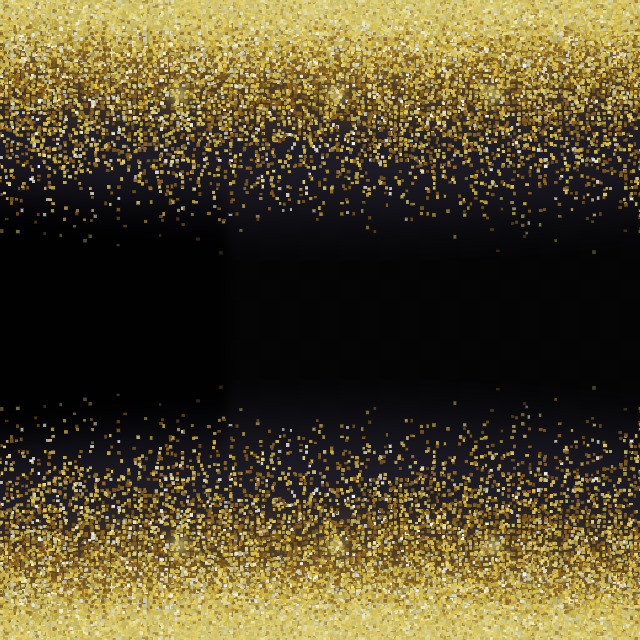
Reproduce this background procedurally as a Shadertoy shader.

```glsl
const vec3 NAVY = vec3(0.115, 0.11, 0.15);
const vec3 BROWN = vec3(0.34, 0.26, 0.15);
const vec3 BRONZE = vec3(0.56, 0.40, 0.13);
const vec3 GOLD = vec3(0.85, 0.74, 0.27);
const vec3 PALE_GOLD = vec3(0.87, 0.82, 0.48);
const vec3 WHITE = vec3(0.91, 0.91, 0.87);
const int LAYERS = 6;
const float CELLS = 120.0;

vec3 hash3(vec2 p) {
    vec3 q = fract(p.xyx * vec3(0.1031, 0.1030, 0.0973));
    q += dot(q, q.yxz + 33.33);
    return fract((q.xxy + q.yzz) * q.zyx);
}

float fall(float start, float end, float x) {
    return 1.0 - smoothstep(start, end, x);
}

float boxMask(vec2 p, vec2 halfSize, float blur) {
    vec2 d = abs(p) - halfSize;
    return fall(-blur, blur, max(d.x, d.y));
}

// Chance that a cell holds a speck at a given depth from the edge
float speckChance(float depth) {
    return min(1.35 * pow(max(1.0 - depth / 0.42, 0.0), 2.4), 1.0);
}

// Dark centre with faint tiles, rising through navy and brown to gold
vec3 backdrop(vec2 place, float depth) {
    float right = smoothstep(0.34, 0.37, place.x);
    vec2 tile = floor(place * 32.0);
    float checker = mod(tile.x + tile.y, 2.0);
    vec3 black = vec3(0.004, 0.004, 0.008) + right * (0.010 + 0.004 * checker);
    float reach = mix(0.39, 0.43, right);
    vec3 color = mix(black, NAVY, fall(0.24, reach, depth));
    color = mix(color, BROWN, fall(0.10, 0.25, depth));
    color = mix(color, GOLD, fall(0.02, 0.14, depth));
    return mix(color, PALE_GOLD, fall(0.0, 0.07, depth));
}

// Speck tint: paler towards the edge, more bronze further in
vec3 speckColor(float pick, float shade, float depth) {
    float nearEdge = fall(0.02, 0.17, depth);
    float bronzeShare = mix(0.46, 0.10, nearEdge);
    float goldShare = mix(0.82, 0.48, nearEdge);
    float paleShare = mix(0.92, 0.85, nearEdge);
    vec3 color = mix(BRONZE, GOLD, step(bronzeShare, pick));
    color = mix(color, PALE_GOLD, step(goldShare, pick));
    color = mix(color, WHITE, step(paleShare, pick));
    return color * mix(0.78, 1.08, shade);
}

// One sheet of jittered square specks; alpha is its coverage
vec4 speckLayer(vec2 place, float seed, float pixel) {
    vec2 grid = place * CELLS + hash3(vec2(seed, 7.0)).xy;
    vec2 cell = floor(grid);
    vec2 key = cell + seed * vec2(37.0, 61.0);
    vec3 shape = hash3(key);
    vec3 tint = hash3(key + 213.7);
    vec2 halfSize = mix(vec2(0.22), vec2(0.36), vec2(shape.z, tint.z));
    vec2 center = mix(halfSize, 1.0 - halfSize, shape.xy);
    float depth = cell.y / CELLS;
    float present = step(hash3(key + 91.3).x, speckChance(depth));
    float mask = boxMask(grid - cell - center, halfSize, 0.5 * pixel * CELLS);
    float strength = mix(0.35, 0.95, fall(0.29, 0.39, depth));
    return vec4(speckColor(tint.x, tint.y, depth), mask * present * strength);
}

float softGlow(vec2 p, float radius) {
    return exp(-dot(p, p) / (radius * radius));
}

void mainImage(out vec4 fragColor, in vec2 fragCoord) {
    vec2 uv = fragCoord / iResolution.xy;
    float pixel = 1.0 / min(iResolution.x, iResolution.y);

    // Both halves mirror across the middle
    float depth = min(uv.y, 1.0 - uv.y);
    vec2 place = vec2(uv.x, depth);
    float side = abs(uv.x - 0.5) * 2.0;
    vec3 color = backdrop(place, depth + 0.025 * side * side);

    // Glitter
    for (int i = 0; i < LAYERS; i++) {
        vec4 speck = speckLayer(place, float(i) + 1.0, pixel);
        color = mix(color, speck.rgb, speck.a);
    }

    // Pale haze along the edge, widest in the centre
    float haze = fall(0.0, 0.09, depth) * mix(0.60, 0.35, side);
    color = mix(color, PALE_GOLD, haze);

    // Soft sparkles
    for (int i = 0; i < 3; i++) {
        vec2 center = vec2(0.28 + 0.245 * float(i), 0.147);
        color = mix(color, PALE_GOLD, 0.6 * softGlow(place - center, 0.014));
    }

    fragColor = vec4(clamp(color, 0.0, 1.0), 1.0);
}
```
